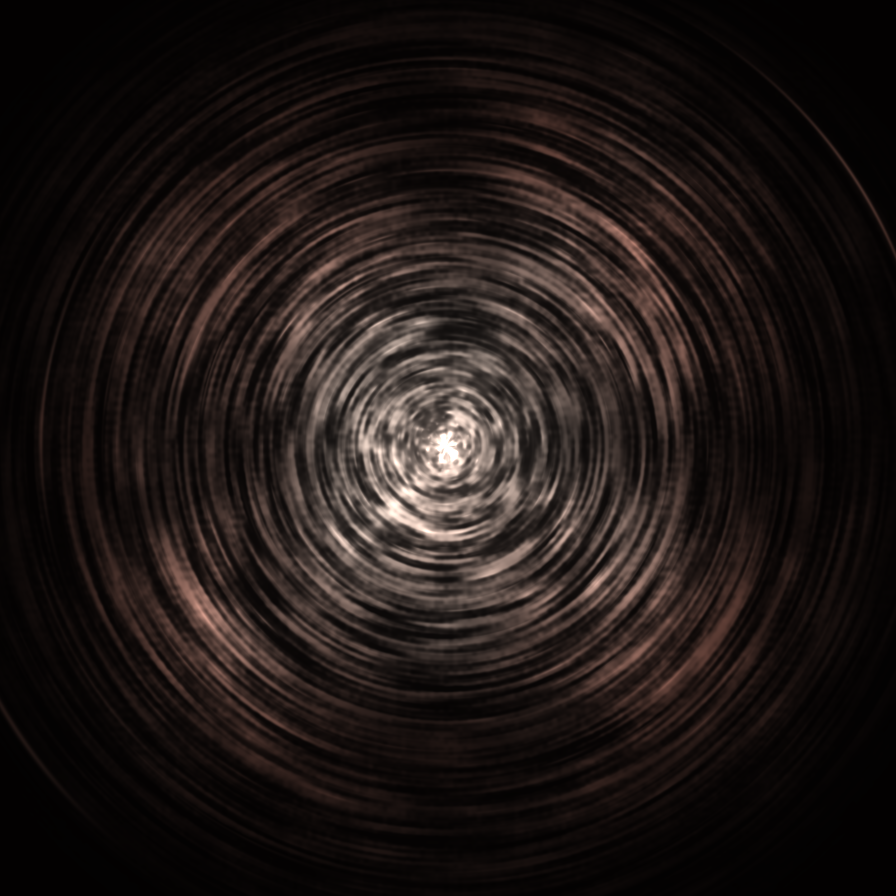
Write a WebGL 2 fragment shader that draws this background.

```glsl
#version 300 es
precision highp float;

uniform vec2 u_resolution;
out vec4 fragColor;

const float TAU = 6.28318;

float hash(vec2 p) {
    return fract(sin(dot(p, vec2(127.1, 311.7))) * 43758.5453);
}

// Smooth noise around one ring, wrapping after a whole number of cells
float ringValue(float ring, float turn, float cells) {
    float x = turn * cells + hash(vec2(ring, cells)) * cells;
    float cell = floor(x);
    float blend = smoothstep(0.0, 1.0, x - cell);
    float a = hash(vec2(mod(cell, cells), ring));
    float b = hash(vec2(mod(cell + 1.0, cells), ring));
    return mix(a, b, blend);
}

// Concentric arcs, blended between neighbouring rings
float arcNoise(float radius, float turn, float rings, float cells) {
    float x = radius * rings;
    float ring = floor(x);
    float blend = smoothstep(0.0, 1.0, x - ring);
    return mix(ringValue(ring, turn, cells), ringValue(ring + 1.0, turn, cells), blend);
}

float valueNoise(vec2 p) {
    vec2 cell = floor(p);
    vec2 f = smoothstep(0.0, 1.0, p - cell);
    float low = mix(hash(cell), hash(cell + vec2(1.0, 0.0)), f.x);
    float high = mix(hash(cell + vec2(0.0, 1.0)), hash(cell + 1.0), f.x);
    return mix(low, high, f.y);
}

float glow(vec2 p, vec2 centre, float size) {
    vec2 d = (p - centre) / size;
    return exp(-dot(d, d));
}

// Soft beam leaving the middle at a given angle
float beam(vec2 p, float angle, float width, float reach) {
    vec2 dir = vec2(cos(angle), sin(angle));
    float along = dot(p, dir);
    float across = dot(p, vec2(-dir.y, dir.x)) / width;
    return exp(-across * across) * smoothstep(0.0, 0.04, along)
        * (1.0 - smoothstep(reach * 0.5, reach, along));
}

// Broad light and dark sectors
float sectorLight(vec2 p, float radius, float angle) {
    float diagonal = 0.5 - 0.5 * cos(4.0 * angle);
    float light = mix(0.9, 0.52 + 0.28 * diagonal, smoothstep(0.04, 0.22, radius));
    light += 0.80 * glow(p, vec2(0.18, 0.28), 0.10);
    light += 0.55 * glow(p, vec2(0.26, 0.17), 0.10);
    light += 0.35 * glow(p, vec2(-0.13, 0.18), 0.10);
    light += 0.75 * glow(p, vec2(-0.28, -0.20), 0.09);
    light += 0.40 * glow(p, vec2(-0.09, -0.11), 0.08);
    light += 0.40 * glow(p, vec2(0.14, -0.07), 0.06);
    light += 0.30 * glow(p, vec2(0.22, -0.22), 0.11);
    light *= 1.0 - 0.60 * glow(p, vec2(0.15, 0.0), 0.05);
    light *= 1.0 - 0.60 * glow(p, vec2(0.36, 0.0), 0.10);
    light *= 1.0 - 0.55 * glow(p, vec2(0.0, -0.32), 0.10);
    light *= 1.0 - 0.45 * glow(p, vec2(0.01, 0.33), 0.09);
    return light;
}

// Soft fine arcs under sparse, thin bright ones, broken up by grain
float arcStreaks(vec2 p, float radius, float turn) {
    float arcs = 0.14 * arcNoise(radius, turn, 75.0, 11.0)
        + 0.42 * arcNoise(radius, turn, 155.0, 17.0)
        + 0.44 * arcNoise(radius, turn, 240.0, 25.0);
    arcs += 0.14 * (valueNoise(p * 190.0 + 300.0) - 0.5);
    float threads = pow(arcNoise(radius, turn, 185.0, 29.0), 6.0);
    return 0.78 * pow(smoothstep(0.18, 0.92, arcs), 1.3) + 0.42 * threads;
}

void main() {
    vec2 p = (gl_FragCoord.xy - 0.5 * u_resolution) / min(u_resolution.x, u_resolution.y);
    p -= vec2(-0.002, 0.002);
    float radius = length(p);
    float angle = atan(p.y, p.x + 1e-6);
    float turn = angle / TAU + 0.5;

    // Light fading towards black corners
    float fade = 0.92 * exp(-6.5 * radius * radius) * (1.0 - smoothstep(0.36, 0.66, radius));
    float patches = 0.5 + 0.5 * valueNoise(p * 13.0 + 40.0) + 0.5 * valueNoise(p * 37.0 + 20.0);
    float light = fade * sectorLight(p, radius, angle) * patches;
    light *= 0.05 + arcStreaks(p, radius, turn);

    // Beams and the small, ragged core
    float spokes = ringValue(3.0, turn, 19.0);
    float flecks = 0.3 + 0.7 * valueNoise(p * 120.0 + 90.0);
    light += 0.28 * beam(p, 3.98, 0.010, 0.24) * flecks;
    light += 0.12 * beam(p, 1.05, 0.012, 0.28) * flecks;
    light += 0.09 * beam(p, 3.16, 0.005, 0.16) * flecks;
    light += 0.75 * glow(p, vec2(0.0), 0.015) * (0.6 + 0.6 * flecks);
    light += 0.30 * glow(p, vec2(0.007, -0.016), 0.010);
    light += 0.40 * exp(-radius / 0.036) * (0.2 + spokes) * (0.4 + flecks);
    light += 0.11 * exp(-radius / 0.08) * (0.4 + flecks);

    // Thin warm arcs at the rim
    vec2 ringPoint = vec2(radius, 0.0);
    float rim = glow(ringPoint, vec2(0.545, 0.0), 0.002) * glow(p, vec2(0.46, 0.29), 0.15);
    rim += 0.5 * glow(ringPoint, vec2(0.575, 0.0), 0.003) * glow(p, vec2(-0.48, -0.31), 0.12);
    rim += 0.5 * glow(ringPoint, vec2(0.452, 0.0), 0.002) * glow(p, vec2(-0.45, 0.06), 0.14);
    light += 0.22 * rim;

    // Pale middle, copper outskirts
    vec3 pale = vec3(1.0, 0.90, 0.84);
    vec3 copper = vec3(1.0, 0.66, 0.57);
    float warmth = smoothstep(0.06, 0.46, radius) + 0.35 * (valueNoise(p * 9.0 + 70.0) - 0.5);
    vec3 tint = mix(pale, copper, clamp(warmth, 0.0, 1.0));
    vec3 colour = tint * light * 1.05 + vec3(0.010, 0.005, 0.005);
    fragColor = vec4(clamp(colour, 0.0, 1.0), 1.0);
}
```
